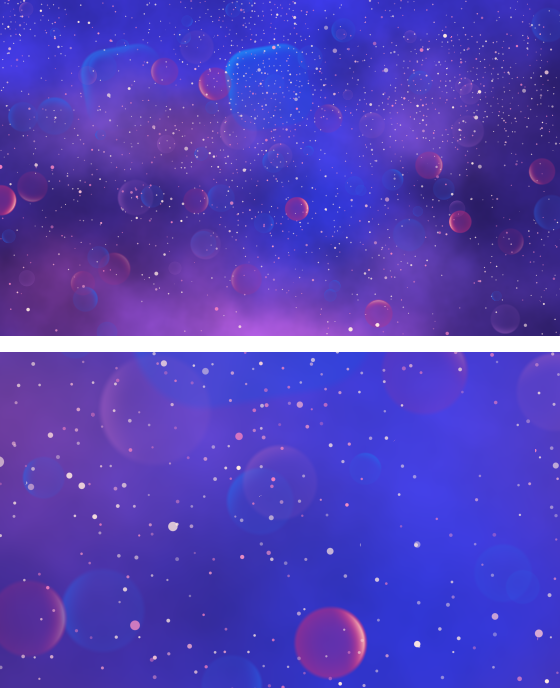
Top: the whole. Bottom: its middle third, enlarged.
A Shadertoy shader for this background:

```glsl
float hash(vec2 p) {
    return fract(sin(dot(p, vec2(127.1, 311.7))) * 43758.5453);
}

vec2 hash2(vec2 p) {
    return vec2(hash(p), hash(p + 19.7));
}

float noise(vec2 p) {
    vec2 cell = floor(p), f = fract(p);
    f = f * f * (3.0 - 2.0 * f);
    return mix(mix(hash(cell), hash(cell + vec2(1, 0)), f.x),
               mix(hash(cell + vec2(0, 1)), hash(cell + vec2(1, 1)), f.x), f.y);
}

float fbm(vec2 p) {
    float sum = 0.0, amp = 0.5;
    for (int i = 0; i < 5; i++) {
        sum += amp * noise(p);
        p = mat2(1.6, 1.2, -1.2, 1.6) * p + 3.1;
        amp *= 0.5;
    }
    return sum;
}

float glow(vec2 p, vec2 center, vec2 size) {
    vec2 d = (p - center) / size;
    return exp(-dot(d, d));
}

// Indigo depths, blue sky and mauve haze
vec3 nebula(vec2 p) {
    vec2 q = p + 0.3 * (vec2(fbm(p * 3.0), fbm(p * 3.0 + 7.3)) - 0.48);
    float blue = 0.1 + 0.8 * smoothstep(0.4, 0.85, q.y)
               + 0.75 * glow(q, vec2(0.98, 0.42), vec2(0.28, 0.33))
               - 0.65 * glow(q, vec2(1.68, 0.7), vec2(0.25, 0.5));
    vec3 col = mix(vec3(0.18, 0.12, 0.46), vec3(0.22, 0.2, 0.8), clamp(blue, 0.0, 1.0));
    col = mix(col, vec3(0.1, 0.19, 0.8), 0.65 * glow(q, vec2(0.93, 0.55), vec2(0.14, 0.3)));
    float haze = 1.0 * glow(q, vec2(0.42, 0.61), vec2(0.45, 0.16))
               + 0.65 * glow(q, vec2(1.3, 0.66), vec2(0.24, 0.16))
               + 0.6 * glow(q, vec2(1.1, 0.23), vec2(0.45, 0.12));
    haze *= 0.6 + 0.85 * fbm(p * 4.0 + 31.0);
    col = mix(col, vec3(0.47, 0.3, 0.77), min(haze, 1.0));
    col = mix(col, vec3(0.5, 0.24, 0.62), 0.5 * glow(q, vec2(0.56, 0.55), vec2(0.13, 0.13)));
    col = mix(col, vec3(0.42, 0.19, 0.5), 0.8 * glow(q, vec2(0.12, 0.12), vec2(0.34, 0.17)));
    col = mix(col, vec3(0.66, 0.34, 0.82), 0.95 * glow(q, vec2(0.8, -0.01), vec2(0.5, 0.17)));
    return col * (0.71 + 0.6 * fbm(p * 5.0 + 11.0));
}

// Lens disc: x is the faint body, y the crescent lit from one side
vec2 lensDisc(vec2 d, float radius, float angle) {
    float r = length(d) / radius;
    float facing = dot(d, vec2(cos(angle), sin(angle))) / radius;
    float body = 1.0 - smoothstep(0.9, 1.04, r);
    return body * vec2(0.55 + 0.45 * r * r, smoothstep(0.35, 1.0, r) * smoothstep(0.2, 1.0, facing));
}

// One jittered sparkle per cell; result is premultiplied colour and coverage
vec4 sparkles(vec2 p, float cells, float radius, float chance) {
    vec2 id = floor(p * cells);
    vec2 center = (id + 0.15 + 0.7 * hash2(id + cells)) / cells;
    float size = radius * mix(0.6, 1.25, hash(id + 5.3));
    float pixel = 1.0 / iResolution.y;
    float dotMask = 1.0 - smoothstep(size - 0.6 * pixel, size + 0.8 * pixel, length(p - center));
    float bright = mix(0.45, 1.0, hash(id + 8.9)) * step(hash(id + 2.7), chance);
    vec3 tint = mix(vec3(0.95, 0.5, 0.75), vec3(1.0, 0.91, 0.88), smoothstep(0.1, 0.6, hash(id + 4.1)));
    return vec4(tint, 1.0) * dotMask * bright;
}

void mainImage(out vec4 fragColor, in vec2 fragCoord) {
    vec2 p = fragCoord / iResolution.y;
    float aspect = iResolution.x / iResolution.y;
    vec3 col = nebula(p);

    // Two large rounded shapes with a cyan upper-left edge
    for (int i = 0; i < 2; i++) {
        float k = float(i);
        vec2 d = p - vec2(0.37 + 0.43 * k, 0.74);
        d = mat2(0.98, -0.17, 0.17, 0.98) * d;
        float edge = length(max(abs(d) - 0.05, 0.0)) - 0.072;
        float body = 1.0 - smoothstep(-0.007, 0.004, edge);
        float lit = smoothstep(-0.03, 0.15, d.y - 0.6 * d.x);
        float rim = smoothstep(-0.05, 0.0, edge);
        col = mix(col, vec3(0.08, 0.33, 0.92), body * (0.08 + 0.5 * k) * (0.45 + 0.55 * lit));
        col = mix(col, vec3(0.13, 0.55, 0.98), body * rim * rim * lit * (0.5 + 0.3 * k));
    }

    // Faint blue and mauve discs
    for (int i = 0; i < 56; i++) {
        vec2 seed = vec2(float(i), 3.7);
        vec2 center = hash2(seed) * vec2(aspect, 1.0);
        float pick = hash(seed + 6.1);
        vec2 disc = lensDisc(p - center, mix(0.016, 0.058, pick * pick), 6.28 * hash(seed + 9.4));
        vec3 tint = mix(vec3(0.16, 0.4, 0.92), vec3(0.62, 0.36, 0.76), step(0.5, hash(seed + 2.2)));
        col = mix(col, tint, 0.16 * disc.x + 0.5 * disc.y * hash(seed + 7.7));
    }

    // Crimson discs, a few with a hot crescent
    for (int i = 0; i < 15; i++) {
        vec2 seed = vec2(float(i), 41.3);
        vec2 center = vec2(aspect * fract(0.618 * float(i) + 0.35), 0.05 + 0.9 * pow(hash(seed), 1.4));
        float power = 0.2 + 0.8 * pow(hash(seed + 3.3), 1.5);
        vec2 disc = lensDisc(p - center, mix(0.034, 0.05, hash(seed + 5.9)), 6.28 * hash(seed + 8.2));
        col = mix(col, vec3(0.78, 0.17, 0.48), 0.6 * power * disc.x);
        col = mix(col, mix(vec3(0.97, 0.25, 0.48), vec3(1.0, 0.8, 0.74), disc.y * disc.y), power * disc.y);
    }

    // Sparkles in clumps, crowded toward the upper right
    float clump = smoothstep(0.25, 0.7, fbm(p * 4.0 + 23.0));
    float crowd = smoothstep(0.0, 1.0, p.y + 0.3 * p.x / aspect) * (0.35 + 1.2 * clump);
    vec4 dust = sparkles(p, 53.0, 0.0015, 0.55 * crowd);
    vec4 small = sparkles(p + 0.37, 29.0, 0.0026, 0.34 * crowd);
    vec4 large = sparkles(p + 0.71, 13.0, 0.005, 0.1 + 0.2 * crowd);
    col = mix(col, dust.rgb / max(dust.a, 0.001), 0.8 * dust.a);
    col = mix(col, small.rgb / max(small.a, 0.001), small.a);
    col = mix(col, large.rgb / max(large.a, 0.001), large.a);

    fragColor = vec4(col, 1.0);
}
```
